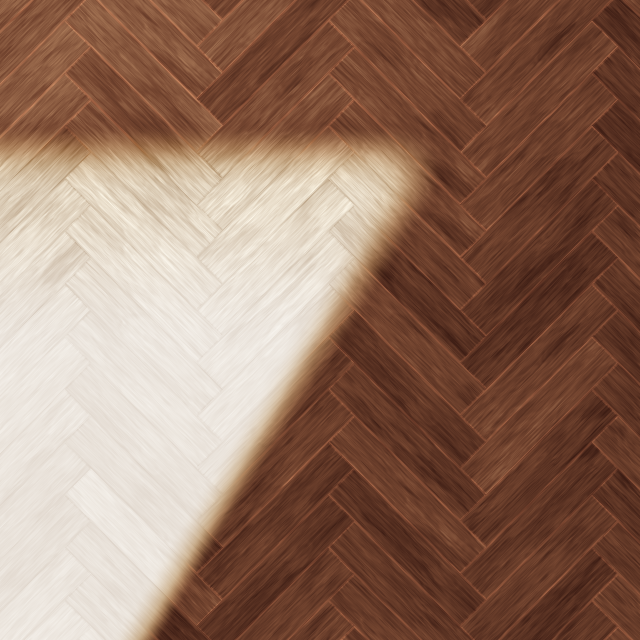
This texture is drawn by a Shadertoy shader. Its source:

```glsl
const float PLANK_RATIO = 5.0;   // plank length over width
const float ROW_STEP = 0.08236;  // vertical repeat of the zigzag

float hash(vec2 p) {
    vec3 q = fract(vec3(p.xyx) * 0.1031);
    q += dot(q, q.yzx + 33.33);
    return fract((q.x + q.y) * q.z);
}

float noise(vec2 p) {
    vec2 i = floor(p);
    vec2 f = fract(p);
    f = f * f * (3.0 - 2.0 * f);
    return mix(mix(hash(i), hash(i + vec2(1, 0)), f.x),
               mix(hash(i + vec2(0, 1)), hash(i + vec2(1, 1)), f.x), f.y);
}

float fbm(vec2 p) {
    float sum = 0.0;
    float amp = 0.5;
    for (int i = 0; i < 4; i++) {
        sum += amp * noise(p);
        p = p * 2.03 + 17.1;
        amp *= 0.5;
    }
    return sum;
}

// Herringbone: xy = position along and across the plank, zw = plank id
vec4 herringbone(vec2 p) {
    vec2 q = vec2(p.x + p.y, p.y - p.x) / ROW_STEP;
    vec2 cell = floor(q);
    vec2 f = q - cell;
    float k = mod(cell.x - cell.y, 2.0 * PLANK_RATIO);
    if (k < PLANK_RATIO) {
        return vec4(k + f.x, f.y, cell.x - k, cell.y);
    }
    k -= PLANK_RATIO;
    return vec4(k + 1.0 - f.y, f.x, cell.x + 57.0, cell.y + k + 91.0);
}

float seamDistance(vec2 local) {
    vec2 d = min(local, vec2(PLANK_RATIO, 1.0) - local);
    return min(d.x, d.y);
}

// Grain value around zero: flowing bands, fine fibres and dark streaks
float woodGrain(vec2 local, float seed) {
    vec2 g = local + vec2(seed * 83.0, seed * 47.0);
    float warp = fbm(g * vec2(0.75, 2.2));
    float rings = sin((g.y * 1.6 + warp * 5.5) * 6.2832);
    float fibre = fbm(g * vec2(1.6, 24.0) + warp * 2.0) - 0.47;
    float streak = smoothstep(0.52, 0.72, fbm(g * vec2(0.8, 5.0) + 9.0));
    return 0.085 * rings * warp + 0.75 * fibre - 0.22 * streak + 0.45 * (warp - 0.47);
}

// Soft wedge of sunlight: level top, slanted right side, round corner
float sunDistance(vec2 p, float radius) {
    float top = p.y - 0.772;
    float side = dot(p - vec2(0.602, 0.622), vec2(0.859, -0.512));
    vec2 d = vec2(top, side) + radius;
    return length(max(d, 0.0)) + min(max(d.x, d.y), 0.0) - radius;
}

vec3 shadedWood(float tone) {
    vec3 dark = vec3(0.24, 0.115, 0.08);
    vec3 middle = vec3(0.46, 0.275, 0.19);
    vec3 light = vec3(0.70, 0.51, 0.37);
    vec3 c = mix(dark, middle, clamp(tone * 2.0, 0.0, 1.0));
    return mix(c, light, clamp(tone * 2.0 - 1.0, 0.0, 1.0));
}

vec3 sunlitWood(vec2 p, float depth, float detail) {
    vec3 tan_ = vec3(0.76, 0.63, 0.47);
    vec3 cream = vec3(0.885, 0.83, 0.745);
    vec3 white = vec3(0.925, 0.90, 0.87);
    vec3 c = mix(tan_, cream, smoothstep(-0.01, 0.075, depth));
    c = mix(c, white, smoothstep(0.74, 0.46, p.y) * smoothstep(0.0, 0.05, depth));
    float contrast = mix(0.10, 0.34, smoothstep(0.42, 0.78, p.y));
    return c + detail * contrast * vec3(0.75, 0.95, 1.1);
}

void mainImage(out vec4 fragColor, in vec2 fragCoord) {
    vec2 p = fragCoord / iResolution.xy;
    float pixel = 1.4142 / (ROW_STEP * iResolution.y);

    // Planks and grain
    vec4 plank = herringbone(p - vec2(0.760, 0.639));
    float seed = hash(plank.zw + 130.0);
    float grain = woodGrain(plank.xy, seed);
    float edge = seamDistance(plank.xy);
    float seam = 1.0 - smoothstep(0.012, 0.025 + pixel, edge);
    seam *= 0.35 + 0.65 * noise(plank.xy * 2.0 + seed * 40.0);

    // Shaded floor, brighter toward the upper left
    float ambient = 1.0 - smoothstep(0.05, 0.85, length(p - vec2(0.08, 0.92)));
    float tone = 0.37 + 0.24 * ambient + 0.24 * (seed - 0.5) + 0.62 * grain;
    tone -= 0.06 * smoothstep(0.65, 1.05, p.x);
    float sun = sunDistance(p, 0.09);
    tone -= 0.07 * exp(-pow((sun - 0.025) / 0.022, 2.0));
    vec3 color = shadedWood(tone);
    color = mix(color, color * 1.25 + vec3(0.12, 0.075, 0.05), seam * 0.75);

    // Sunlight with a warm penumbra
    float detail = grain + 0.3 * (seed - 0.5) - 0.35 * seam;
    vec3 lit = sunlitWood(p, -sun, detail);
    float blur = mix(0.016, 0.034, smoothstep(0.1, 0.75, p.y));
    float light = 1.0 - smoothstep(-blur, blur, sun);
    color = mix(color, lit, light);
    color += vec3(0.05, 0.015, -0.02) * light * (1.0 - light) * 2.0;

    fragColor = vec4(clamp(color, 0.0, 1.0), 1.0);
}
```
